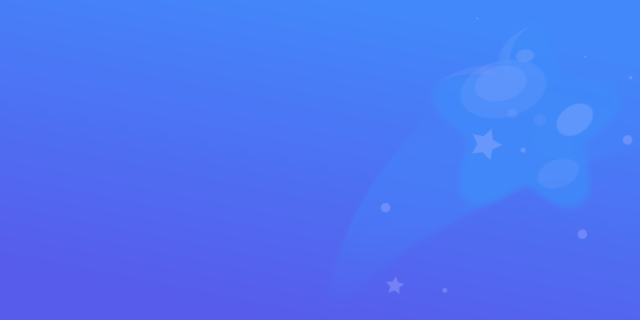
Give the GLSL for this background, as a Shadertoy shader.

```glsl
// Draws a soft glossy star with a fading trail and small sparkles on a blue-violet gradient.
// Lengths are in canvas heights: x runs 0..2 and y runs 0..1 upwards.

const float PI = 3.14159;

const vec3 VIOLET = vec3(0.340, 0.360, 0.922);
const vec3 SKY = vec3(0.260, 0.535, 0.985);
const vec3 STAR_BLUE = vec3(0.245, 0.545, 0.980);
const vec3 TRAIL_BLUE = vec3(0.260, 0.530, 0.985);
const vec3 GLOSS = vec3(0.580, 0.680, 1.000);
const vec3 SPARKLE = vec3(0.660, 0.690, 1.000);

const vec2 STAR_CENTER = vec2(1.645, 0.612);
const float STAR_RADIUS = 0.248;
const float STAR_WAVE = 0.055;
const float STAR_ANGLE = 0.28;
const float STAR_SOFTNESS = 0.026;

// Glossy spots: center and half axes, then tilt and opacity
const int SPOT_COUNT = 7;
const vec4 SPOTS[SPOT_COUNT] = vec4[](
    vec4(1.573, 0.722, 0.137, 0.088), vec4(1.565, 0.739, 0.082, 0.054),
    vec4(1.641, 0.826, 0.028, 0.020), vec4(1.796, 0.626, 0.062, 0.044),
    vec4(1.745, 0.458, 0.067, 0.043), vec4(1.602, 0.646, 0.016, 0.014),
    vec4(1.687, 0.625, 0.019, 0.019));
const vec2 SPOT_STYLE[SPOT_COUNT] = vec2[](
    vec2(0.25, 0.16), vec2(0.25, 0.20), vec2(0.10, 0.30), vec2(0.60, 0.37),
    vec2(0.35, 0.17), vec2(0.00, 0.17), vec2(0.40, 0.14));

// Round sparkles: center and radius
const int DOT_COUNT = 8;
const vec3 DOTS[DOT_COUNT] = vec3[](
    vec3(1.205, 0.351, 0.0145), vec3(1.961, 0.563, 0.0145),
    vec3(1.820, 0.268, 0.0145), vec3(1.635, 0.531, 0.0075),
    vec3(1.390, 0.093, 0.0075), vec3(1.971, 0.757, 0.0050),
    vec3(1.492, 0.942, 0.0030), vec3(1.828, 0.823, 0.0030));

float fill(float dist, float softness) {
    return 1.0 - smoothstep(-softness, softness, dist);
}

float ellipseDistance(vec2 p, vec2 axes, float tilt) {
    float c = cos(tilt), s = sin(tilt);
    p = vec2(c * p.x + s * p.y, c * p.y - s * p.x);
    return (length(p / axes) - 1.0) * min(axes.x, axes.y);
}

// Five straight points, found by folding the plane into one half point
float sparkleDistance(vec2 p, float radius, float angle) {
    float a = mod(atan(p.y, p.x) - angle + PI / 5.0, PI * 0.4) - PI / 5.0;
    vec2 folded = length(p) * vec2(cos(a), abs(sin(a)));
    vec2 tip = vec2(radius, 0.0);
    vec2 edge = 0.52 * radius * vec2(cos(PI / 5.0), sin(PI / 5.0)) - tip;
    return dot(folded - tip, normalize(vec2(edge.y, -edge.x)));
}

// Curved horn that narrows from root to tip
float hornMask(vec2 p, vec2 root, vec2 tip, float bend, float width, float softness) {
    vec2 axis = tip - root;
    vec2 dir = normalize(axis);
    float t = dot(p - root, dir) / length(axis);
    float side = dot(p - root, vec2(-dir.y, dir.x)) - 4.0 * bend * t * (1.0 - t);
    float along = smoothstep(-0.05, 0.25, t) * step(t, 1.0);
    return along * fill(abs(side) - width * (1.0 - t), softness);
}

void mainImage(out vec4 fragColor, in vec2 fragCoord) {
    vec2 p = fragCoord / iResolution.y;
    float aa = 1.0 / iResolution.y;

    // Sky gradient
    float light = clamp(0.95 * p.y + 0.19 * p.x - 0.17, 0.0, 1.0);
    vec3 color = mix(VIOLET, SKY, light);

    // Trail between two parabolic edges
    float trailLeft = 1.015 + 0.05 * p.y + 0.70 * p.y * p.y;
    float trailRight = 1.06 + 0.50 * p.y + 2.20 * p.y * p.y;
    float trail = smoothstep(-0.008, 0.012, p.x - trailLeft)
                * fill(p.x - trailRight, 0.025);
    trail *= smoothstep(-0.02, 0.40, p.y) * (1.0 - smoothstep(0.50, 0.72, p.y));
    color = mix(color, TRAIL_BLUE, 0.42 * trail);

    // Star body with a faint rim in its lower half
    vec2 q = p - STAR_CENTER;
    float wave = STAR_WAVE * cos(5.0 * (atan(q.y, q.x) - STAR_ANGLE));
    float body = length(q) - STAR_RADIUS - wave;
    color = mix(color, STAR_BLUE, 0.72 * fill(body, STAR_SOFTNESS));
    float rim = exp(-pow((body + 0.03) / 0.018, 2.0)) * smoothstep(0.05, -0.20, q.y * 1.0 + 0.0);
    color = mix(color, STAR_BLUE, 0.25 * rim);

    // Bright horns on the upper and left arms
    float horns = max(
        hornMask(p, vec2(1.573, 0.792), vec2(1.656, 0.917), 0.022, 0.022, aa),
        hornMask(p, vec2(1.550, 0.779), vec2(1.375, 0.747), -0.014, 0.018, aa));
    color = mix(color, GLOSS, 0.16 * horns);

    // Glossy spots
    for (int i = 0; i < SPOT_COUNT; i++) {
        float d = ellipseDistance(p - SPOTS[i].xy, SPOTS[i].zw, SPOT_STYLE[i].x);
        color = mix(color, GLOSS, SPOT_STYLE[i].y * fill(d, 1.2 * aa));
    }

    // Sparkles: round dots and two pointed stars
    float sparkle = 0.0;
    for (int i = 0; i < DOT_COUNT; i++)
        sparkle = max(sparkle, fill(length(p - DOTS[i].xy) - DOTS[i].z, aa));
    sparkle = max(sparkle, fill(sparkleDistance(p - vec2(1.518, 0.549), 0.051, -0.04), aa));
    sparkle = max(sparkle, fill(sparkleDistance(p - vec2(1.234, 0.107), 0.029, 0.20), aa));
    color = mix(color, SPARKLE, 0.38 * sparkle);

    fragColor = vec4(color, 1.0);
}
```
